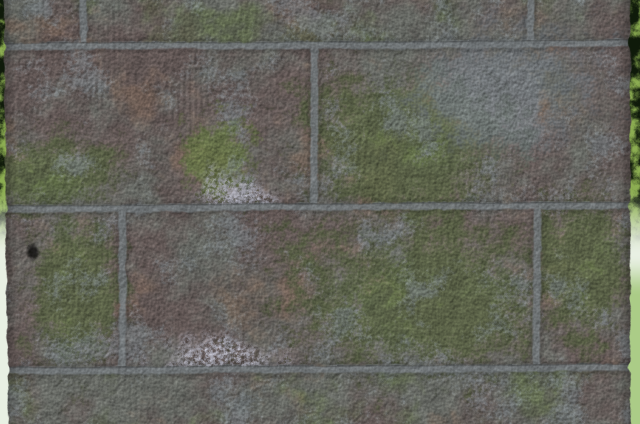
A Shadertoy shader for this texture:

```glsl
// Weathered sandstone wall: four courses of large blocks with mortar, moss, lichen and salt.
// Coordinates are in canvas heights, origin at the lower left.

const float COURSE_HEIGHT = 0.382;
const float FIRST_BED = 0.130;
const vec3 BROWN_STONE = vec3(0.385, 0.343, 0.335);
const vec3 GREY_STONE = vec3(0.395, 0.405, 0.385);
const vec3 RUST = vec3(0.45, 0.37, 0.32);
const vec3 MOSS = vec3(0.345, 0.390, 0.265);
const vec3 BRIGHT_MOSS = vec3(0.40, 0.47, 0.27);
const vec3 LICHEN = vec3(0.455, 0.485, 0.505);
const vec3 SALT = vec3(0.62, 0.62, 0.66);
const vec3 MORTAR = vec3(0.445, 0.465, 0.475);

float hash(vec2 c) {
    return fract(sin(dot(c, vec2(127.1, 311.7))) * 43758.5);
}

float cornerSlope(vec2 cell, vec2 offset) {
    float angle = 6.2832 * hash(cell);
    return dot(vec2(cos(angle), sin(angle)), offset);
}

float gradientNoise(vec2 p) {
    vec2 i = floor(p), f = p - i, e = vec2(1.0, 0.0);
    vec2 w = f * f * f * (f * (f * 6.0 - 15.0) + 10.0);
    return mix(mix(cornerSlope(i, f), cornerSlope(i + e.xy, f - e.xy), w.x),
               mix(cornerSlope(i + e.yx, f - e.yx), cornerSlope(i + e.xx, f - e.xx), w.x), w.y);
}

float fbm(vec2 p) {
    float sum = 0.0, amplitude = 0.65;
    for (int k = 0; k < 5; k++) {
        sum += amplitude * gradientNoise(p);
        p = mat2(1.6, 1.2, -1.2, 1.6) * p + 7.3;
        amplitude *= 0.55;
    }
    return sum;
}

// Two upright joints per course; values outside the wall mean no joint.
vec2 uprightJoints(float course) {
    if (course < 0.5) return vec2(-1.0, 3.0);
    if (course < 1.5) return vec2(0.288, 1.266);
    if (course < 2.5) return vec2(0.741, 3.0);
    return vec2(0.196, 1.251);
}

// Ragged elliptical stain, 1 at the centre and 0 outside.
float stain(vec2 p, vec2 centre, vec2 radius, float ragged) {
    return 1.0 - smoothstep(0.45, 1.2, length((p - centre) / radius) + ragged);
}

// Pitted surface with faint upright chisel grooves.
float relief(vec2 p, float tooling) {
    float grooves = sin(400.0 * p.x + 9.0 * gradientNoise(p * vec2(9.0, 5.0)));
    return 0.9 * fbm(p * 16.0) + 0.34 * gradientNoise(p * 80.0)
         + 0.34 * gradientNoise(p * 150.0) + 0.07 * tooling * grooves;
}

// Blurred foliage above pale sunlit grass.
vec3 garden(vec2 p, float side) {
    vec3 leaves = mix(vec3(0.06, 0.10, 0.04), vec3(0.55, 0.68, 0.32),
                      smoothstep(-0.2, 0.35, fbm(p * 22.0) + 0.6 * (0.8 - p.y)));
    vec3 lawn = mix(vec3(0.91, 0.94, 0.89), vec3(0.67, 0.80, 0.53),
                    side * (1.0 - smoothstep(0.30, 0.40, p.y)));
    return mix(lawn, leaves, smoothstep(0.40, 0.56, p.y));
}

void mainImage(out vec4 fragColor, in vec2 fragCoord) {
    float pixel = 1.0 / iResolution.y, aspect = iResolution.x * pixel;
    vec2 p = fragCoord * pixel;
    float broad = fbm(p * 5.0), fine = fbm(p * 23.0 + 4.0), grain = fbm(p * 95.0 + 8.0);
    float ragged = 0.9 * broad + 0.9 * fine + 0.4 * grain;

    // Courses, blocks and distance to the nearest joint
    float rise = (p.y - FIRST_BED - 0.008 * (p.x / aspect - 0.5) + 0.004 * broad) / COURSE_HEIGHT;
    float course = floor(rise) + 1.0, within = fract(rise);
    vec2 uprights = uprightJoints(course);
    vec2 block = vec2(course, dot(step(uprights, p.xx), vec2(1.0)));
    float bed = min(within, 1.0 - within) * COURSE_HEIGHT;
    vec2 across = abs(p.x - uprights + 0.005 * broad);
    float joint = min(bed, min(across.x, across.y));
    float edge = joint + 0.006 * fine + 0.003 * grain;
    float mortar = 1.0 - smoothstep(0.0055, 0.0095 + pixel, edge);

    // Stone colour, varied per block and more grey in the outer courses
    float outer = step(2.5, course) + step(course, 0.5);
    float greyness = smoothstep(-0.2, 0.45, broad + 0.25 * outer + 0.25 * (hash(block) - 0.5) + 0.3 * fine);
    vec3 colour = mix(BROWN_STONE, GREY_STONE, greyness);
    colour = mix(colour, RUST, 0.6 * smoothstep(0.1, 0.4, fbm(p * 4.0 + 21.0) + 0.3 * fine));

    // Moss, lichen and salt
    float moss = max(stain(p, vec2(0.11, 0.58), vec2(0.20, 0.10), ragged),
                     stain(p, vec2(0.95, 0.66), vec2(0.25, 0.20), ragged));
    moss = max(moss, stain(p, vec2(0.17, 0.32), vec2(0.11, 0.23), ragged));
    moss = max(moss, stain(p, vec2(1.00, 0.29), vec2(0.33, 0.19), ragged));
    moss = max(moss, stain(p, vec2(1.38, 0.37), vec2(0.13, 0.19), ragged));
    moss = max(moss, 0.6 * outer * smoothstep(0.0, 0.35, fbm(p * 6.0 + 9.0)));
    colour = mix(colour, MOSS, 0.8 * moss);
    colour = mix(colour, BRIGHT_MOSS, 0.75 * stain(p, vec2(0.52, 0.63), vec2(0.09, 0.10), 1.2 * ragged));
    colour = mix(colour, BRIGHT_MOSS, 0.4 * moss * smoothstep(0.0, 0.4, fine + broad));
    float lichen = max(stain(p, vec2(1.18, 0.79), vec2(0.23, 0.15), ragged),
                       0.75 * smoothstep(0.05, 0.4, fbm(p * 8.0 + 31.0) + 0.08 * outer + 0.3 * grain));
    colour = mix(colour, LICHEN, 0.75 * lichen);
    float salt = max(stain(p, vec2(0.51, 0.135), vec2(0.20, 0.075), ragged),
                     stain(p, vec2(0.56, 0.520), vec2(0.11, 0.07), ragged));
    salt *= smoothstep(-0.45, 0.35, grain + 0.5 * fine);
    colour = mix(colour, SALT, salt * step(within, 0.5));

    // Carved relief lit from the upper left, then recessed mortar
    float tooling = smoothstep(-0.2, 0.3, gradientNoise(p * 3.0 + 12.0));
    float slope = relief(p, tooling) - relief(p + vec2(-0.0022, 0.0034), tooling);
    float shade = 0.52 * slope + 0.18 * fine + 0.22 * grain;
    colour *= 1.0 + shade;
    colour *= 1.0 - 0.16 * (1.0 - smoothstep(0.008, 0.024, edge));
    vec3 mortarColour = MORTAR * (1.0 + 0.75 * shade);
    float underside = smoothstep(0.003, 0.008, within * COURSE_HEIGHT);
    mortarColour *= 1.0 - 0.25 * underside * step(bed, 0.009) * step(within, 0.5);
    colour = mix(colour, mortarColour, 0.92 * mortar);
    colour *= 1.0 - 0.7 * stain(p, vec2(0.078, 0.405), vec2(0.015, 0.020), 0.5 * fine);

    // Worn wall ends, notched at the beds
    float wear = 0.007 * fine + 0.005 * (1.0 - smoothstep(0.0, 0.016, bed));
    float left = p.x - mix(0.018, 0.009, p.y) - wear;
    float right = aspect - 0.023 - p.x - wear;
    float inside = min(left, right);
    colour *= mix(0.78, 1.0, smoothstep(0.0, 0.03, inside));
    colour = mix(garden(p, step(right, left)), colour, smoothstep(-pixel, pixel, inside));
    fragColor = vec4(clamp(colour, 0.0, 1.0), 1.0);
}
```
